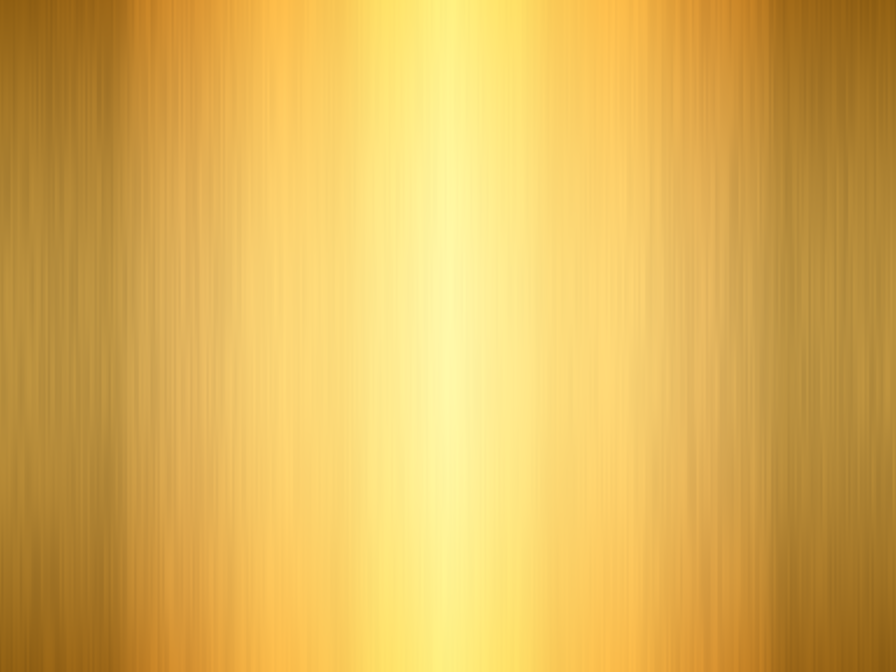
Reproduce this texture procedurally as a WebGL 2 fragment shader.

```glsl
#version 300 es
precision highp float;
// Brushed gold sheet: vertical bands of sheen, a bright centre and fine grain.

uniform vec2 u_resolution;
out vec4 fragColor;

const int STOPS = 8;
const float GRAIN_COLUMNS = 384.0;   // fine scratches across the width
const float GRAIN_LENGTH = 7.0;      // scratch cells along the height
const float GRAIN_DARK = 0.045;      // grain strength at the dark sides
const float GRAIN_BRIGHT = 0.010;    // grain strength at the bright centre
const float STREAK_COLUMNS = 110.0;  // wider, softer streaks
const float STREAK_STRENGTH = 0.012;
const float SHEEN_POWER = 1.05;      // vertical falloff of the pale sheen

// Distance of each colour stop from the vertical axis
const float STOP_AT[STOPS] = float[STOPS](
    0.0, 0.07, 0.125, 0.185, 0.29, 0.34, 0.38, 0.5);

// Colours along the top and bottom edges
const vec3 EDGE_GOLD[STOPS] = vec3[STOPS](
    vec3(1.00, 0.94, 0.50), vec3(1.00, 0.88, 0.40),
    vec3(0.98, 0.78, 0.33), vec3(0.99, 0.74, 0.29),
    vec3(0.84, 0.57, 0.19), vec3(0.76, 0.50, 0.14),
    vec3(0.61, 0.40, 0.09), vec3(0.56, 0.37, 0.07));

// Colours along the middle height
const vec3 MID_GOLD[STOPS] = vec3[STOPS](
    vec3(1.00, 0.97, 0.66), vec3(1.00, 0.92, 0.56),
    vec3(0.99, 0.86, 0.48), vec3(0.99, 0.84, 0.46),
    vec3(0.89, 0.71, 0.37), vec3(0.82, 0.65, 0.32),
    vec3(0.74, 0.58, 0.26), vec3(0.72, 0.56, 0.24));

float hash(vec2 cell) {
    vec3 p = fract(vec3(cell.xyx) * 0.1031);
    p += dot(p, p.yzx + 33.33);
    return fract((p.x + p.y) * p.z);
}

// Smooth value noise in the range -1 to 1
float noise(vec2 p) {
    vec2 cell = floor(p);
    vec2 f = fract(p);
    f = f * f * (3.0 - 2.0 * f);
    float low = mix(hash(cell), hash(cell + vec2(1.0, 0.0)), f.x);
    float high = mix(hash(cell + vec2(0.0, 1.0)), hash(cell + 1.0), f.x);
    return 2.0 * mix(low, high, f.y) - 1.0;
}

// Blend the colour stops, half linear and half eased
vec3 goldBand(float axisDistance, float sheen) {
    vec3 color = mix(EDGE_GOLD[0], MID_GOLD[0], sheen);
    for (int i = 1; i < STOPS; i++) {
        float span = STOP_AT[i] - STOP_AT[i - 1];
        float t = clamp((axisDistance - STOP_AT[i - 1]) / span, 0.0, 1.0);
        t = mix(t, smoothstep(0.0, 1.0, t), 0.5);
        color = mix(color, mix(EDGE_GOLD[i], MID_GOLD[i], sheen), t);
    }
    return color;
}

void main() {
    vec2 uv = gl_FragCoord.xy / u_resolution;
    float axisDistance = abs(uv.x - 0.5);

    // Base metal
    float sheen = pow(max(sin(uv.y * 3.14159), 0.0), SHEEN_POWER);
    vec3 color = goldBand(axisDistance, sheen);

    // Vertical brushing, stronger towards the sides
    float grain = noise(vec2(uv.x * GRAIN_COLUMNS, uv.y * GRAIN_LENGTH));
    float streak = noise(vec2(uv.x * STREAK_COLUMNS, uv.y * 2.0 + 17.0));
    float strength = mix(GRAIN_BRIGHT, GRAIN_DARK, smoothstep(0.1, 0.42, axisDistance));
    color *= 1.0 + grain * strength;
    color *= 1.0 + streak * STREAK_STRENGTH * smoothstep(0.02, 0.3, axisDistance);

    fragColor = vec4(clamp(color, 0.0, 1.0), 1.0);
}
```
